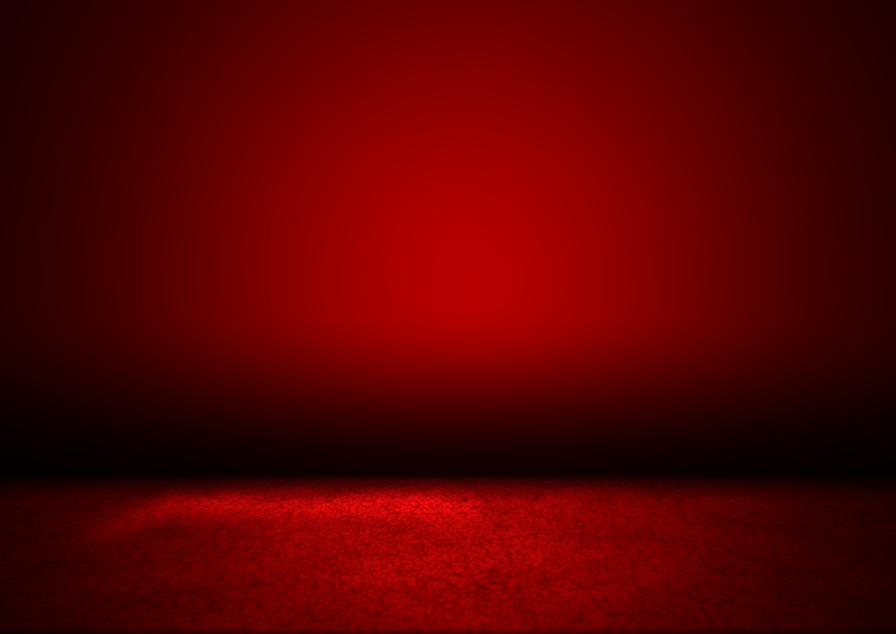
Reproduce this background procedurally as a WebGL 2 fragment shader.

```glsl
#version 300 es
precision highp float;
// A dim red studio: a soft glow on the back wall above a worn, pebbled floor.
uniform vec2 u_resolution;
out vec4 outColor;

const float HORIZON = 0.248;
const vec2 GLOW_CENTER = vec2(0.515, 0.566);

float gauss(float d, float width) {
    return exp(-d * d / (width * width));
}

vec2 hash2(vec2 p) {
    vec3 q = fract(p.xyx * vec3(0.1031, 0.1030, 0.0973));
    q += dot(q, q.yzx + 33.33);
    return fract((q.xx + q.yz) * q.zy);
}

// Distance to the nearest scattered cell point.
float cellular(vec2 p) {
    vec2 cell = floor(p), local = fract(p);
    float nearest = 2.0;
    for (int j = -1; j <= 1; j++) {
        for (int i = -1; i <= 1; i++) {
            vec2 offset = vec2(i, j);
            vec2 delta = offset + hash2(cell + offset) - local;
            nearest = min(nearest, dot(delta, delta));
        }
    }
    return sqrt(nearest);
}

// Layered, warped sines for broad stains, roughly -1 to 1.
float mottle(vec2 p) {
    float sum = 0.0, amp = 0.5;
    for (int i = 0; i < 4; i++) {
        sum += amp * sin(p.x + 1.3 * sin(p.y)) * cos(p.y + 0.8 * sin(p.x * 0.7));
        p = mat2(1.5, 1.1, -1.1, 1.5) * p + 2.7;
        amp *= 0.6;
    }
    return sum;
}

float wallLight(vec2 uv) {
    vec2 d = uv - GLOW_CENTER;
    float spread = d.y > 0.0 ? 0.58 : 0.75;
    float glow = gauss(d.x, 0.375) * gauss(d.y, spread);
    float core = gauss(length(d * vec2(1.4, 1.0)), 0.16);
    float fade = mix(0.1, 1.0, smoothstep(0.24, 0.52, uv.y));
    float cloud = 1.0 + 0.025 * mottle(uv * vec2(9.0, 7.0));
    return (0.055 + (0.62 * glow + 0.035 * core) * cloud) * fade;
}

// Worn bright streak, sloping down and fading out on its left.
float wornStreak(vec2 uv, float stain) {
    float spine = 0.202 - 0.5 * max(0.19 - uv.x, 0.0) + 0.006 * stain;
    float span = smoothstep(0.05, 0.2, uv.x) * (1.0 - smoothstep(0.52, 0.55, uv.x));
    return span * gauss(uv.y - spine, 0.021);
}

float floorLight(vec2 uv, float aspect) {
    float depth = HORIZON - uv.y;
    float z = 0.5 / (max(depth, 0.0) + 0.25);
    vec2 ground = vec2((uv.x - 0.5) * aspect * z, log(z));

    // Pebbled grain and broad stains share the floor's perspective.
    float pebble = cellular(ground * vec2(85.0, 62.0)) - 0.5;
    float coarse = cellular(ground * vec2(32.0, 27.0) + 7.0) - 0.5;
    float stain = mottle(ground * vec2(13.0, 16.0));
    float grain = 1.0 - 0.42 * pebble - 0.2 * coarse + 0.13 * stain;

    float pool = gauss(uv.x - 0.49, 0.36) * mix(0.42, 0.56, smoothstep(0.0, 0.13, uv.y));
    float streak = 0.21 * wornStreak(uv, stain);
    float horizonShade = smoothstep(-0.008, 0.045, depth);
    float edge = mix(0.6, 1.0, smoothstep(0.0, 0.012, uv.y));
    return (0.055 + pool + streak) * grain * mix(0.22, 1.0, horizonShade) * edge;
}

void main() {
    vec2 uv = gl_FragCoord.xy / u_resolution;
    float aspect = u_resolution.x / u_resolution.y;
    float onWall = smoothstep(HORIZON - 0.006, HORIZON + 0.006, uv.y);
    float red = mix(floorLight(uv, aspect), wallLight(uv), onWall);

    // Only the hottest floor highlights pick up a trace of warmth.
    float warmth = 0.12 * max(red - 0.55, 0.0) * (1.0 - onWall);
    outColor = vec4(red, warmth, warmth, 1.0);
}
```
